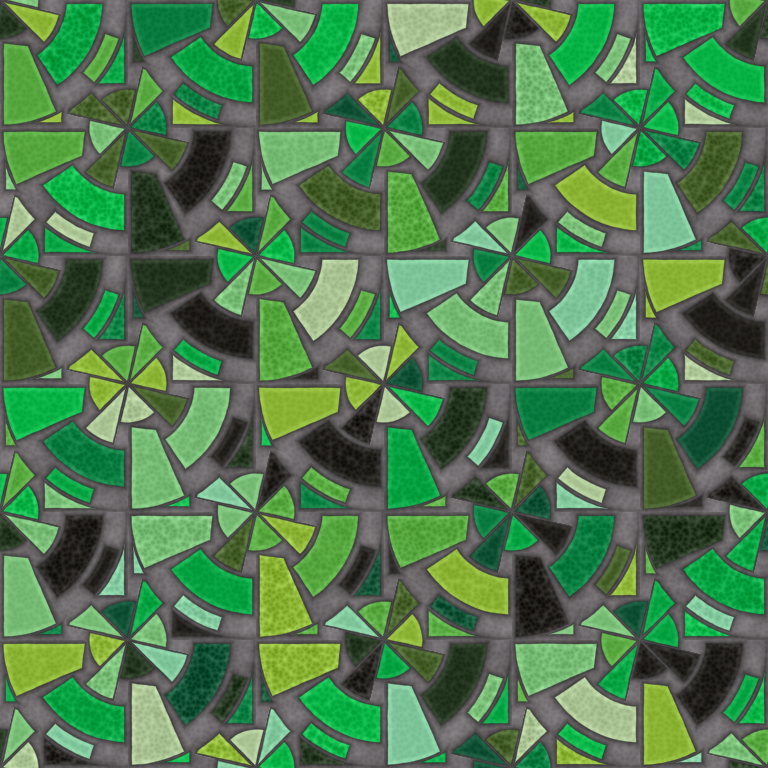
This pattern is drawn by a Shadertoy shader. Its source:

```glsl
// Green stone mosaic: interlocking fans of wedges, arcs and pinwheels set in grey grout.

const float CELLS = 6.0;   // two cells make one repeat
const float GAP = 0.012;   // half the joint between pinwheel stones

const vec3 STONES[12] = vec3[12](
    vec3(0.03, 0.70, 0.27), vec3(0.01, 0.63, 0.25), vec3(0.46, 0.73, 0.45),
    vec3(0.49, 0.77, 0.60), vec3(0.54, 0.70, 0.20), vec3(0.05, 0.30, 0.19),
    vec3(0.03, 0.48, 0.24), vec3(0.26, 0.36, 0.15), vec3(0.12, 0.11, 0.10),
    vec3(0.66, 0.76, 0.57), vec3(0.33, 0.65, 0.24), vec3(0.13, 0.20, 0.11));

float hash(vec2 p) {
    vec3 q = fract(p.xyx * vec3(0.1031, 0.1030, 0.0973));
    q += dot(q, q.yzx + 33.33);
    return fract((q.x + q.y) * q.z);
}

// Distance to the nearest scattered point
float cellular(vec2 p) {
    vec2 base = floor(p);
    float nearest = 2.0;
    for (int y = -1; y <= 1; y++)
    for (int x = -1; x <= 1; x++) {
        vec2 c = base + vec2(x, y);
        vec2 point = c + vec2(hash(c), hash(c + 57.3));
        nearest = min(nearest, length(point - p));
    }
    return nearest;
}

float layeredSines(vec2 p) {
    float sum = 0.0, amp = 0.5;
    for (int i = 0; i < 4; i++) {
        sum += amp * sin(p.x + 1.7 * sin(p.y)) * sin(p.y + 1.3 * sin(p.x));
        p = mat2(1.5, 1.1, -1.1, 1.5) * p + 2.3;
        amp *= 0.6;
    }
    return sum;
}

// Signed distance to a ray through the origin, positive at smaller angles
float ray(vec2 p, float degrees) {
    float a = radians(degrees);
    return dot(p, vec2(sin(a), -cos(a)));
}

float slice(vec2 p, float from, float to) {
    return max(ray(p, from), -ray(p, to));
}

float ring(float r, float inner, float outer) {
    return abs(r - 0.5 * (inner + outer)) - 0.5 * (outer - inner);
}

// Keep the closest stone: x = distance, y = seed
vec2 closer(vec2 a, float d, float seed) {
    return d < a.x ? vec2(d, seed) : a;
}

// Large stones fanned around the cell's upper pivot
vec2 fanStones(vec2 p, float seed) {
    float r = length(p);
    float wedge = max(max(0.03 - p.x, (p.x - 0.434 * p.y - 0.06) * 0.917),
                      max(0.335 + 0.12 * p.x - p.y, r - 0.975));
    float band = max(max(0.03 - p.y, -ray(p, 56.0)), ring(r, 0.52, 0.80));
    float smallBand = max(slice(p, 18.0, 41.0), ring(r, 0.865, 0.975));
    float sideChip = max(1.01 - r, max(p.x - 0.97, p.y - 0.65));
    float endChip = max(1.0 - r, max(p.x - 0.48, p.y - 0.955));
    vec2 best = vec2(wedge, seed);
    best = closer(best, band, seed + 0.13);
    best = closer(best, smallBand, seed + 0.29);
    best = closer(best, sideChip, seed + 0.47);
    return closer(best, endChip, seed + 0.71);
}

// Four long petals alternating with four short sectors
vec2 pinwheel(vec2 d, float rim, float seed) {
    float quarter = floor((degrees(atan(d.y, d.x)) - 13.0) / 90.0);
    float a = radians(90.0 * quarter);
    vec2 u = mat2(cos(a), -sin(a), sin(a), cos(a)) * d;
    float r = length(u);
    float petal = max(max(slice(u, 13.0, 45.0) + GAP, r - 0.475), rim);
    float sector = max(slice(u, 45.0, 103.0) + GAP, r - 0.30);
    float id = seed + 0.17 * mod(quarter, 4.0);
    return closer(vec2(petal, id + 2.0), sector, id + 5.0);
}

vec3 stoneColour(float seed, float grain, float veins) {
    float pick = hash(vec2(seed * 91.7, seed * 37.1 + 4.0));
    float rough = hash(vec2(seed * 53.9, 8.2));
    vec3 base = STONES[int(pick * 11.99)];
    float wear = (grain - 0.45) * mix(0.06, 0.20, rough * rough) + 0.06 * veins * rough;
    return base + wear;
}

void mainImage(out vec4 fragColor, in vec2 fragCoord) {
    vec2 q = fragCoord / iResolution.y * CELLS;
    q.y = CELLS - q.y;
    float aa = 0.9 * CELLS / iResolution.y;
    vec2 cell = floor(q), f = fract(q);
    bool turned = mod(cell.x + cell.y, 2.0) > 0.5;

    // Alternate cells turn a quarter about their upper pivot
    vec2 p = turned ? vec2(f.y, 1.0 - f.x) : f;
    vec2 upper = cell + (turned ? vec2(1.0, 0.0) : vec2(0.0));
    vec2 lower = cell + (turned ? vec2(0.0, 1.0) : vec2(1.0));
    vec2 pivot = distance(q, upper) < distance(q, lower) ? upper : lower;

    vec2 stone = fanStones(p, 7.0 * hash(cell + 3.0));
    float rim = pivot == lower ? 1.02 - length(p) : -1.0;
    vec2 wheel = pinwheel(q - pivot, rim, 7.0 * hash(pivot + 71.0));
    stone = closer(stone, wheel.x, wheel.y);
    float dist = stone.x + 0.003 * layeredSines(q * 14.0);

    // Mottled grout, shaded beside the stones
    float grain = cellular(q * 26.0);
    float mottle = layeredSines(q * 9.0);
    vec3 grout = vec3(0.47, 0.45, 0.46) + 0.06 * mottle + 0.07 * (grain - 0.45);
    grout *= 1.0 - 0.55 * exp(-max(dist, 0.0) * 38.0);

    // Stone face with a pale worn edge
    vec3 face = stoneColour(stone.y, grain, layeredSines(q * 22.0));
    face += 0.07 * smoothstep(-0.045, -0.015, dist);
    vec3 colour = mix(face, grout, smoothstep(-aa, aa, dist));
    fragColor = vec4(clamp(colour, 0.0, 1.0), 1.0);
}
```
